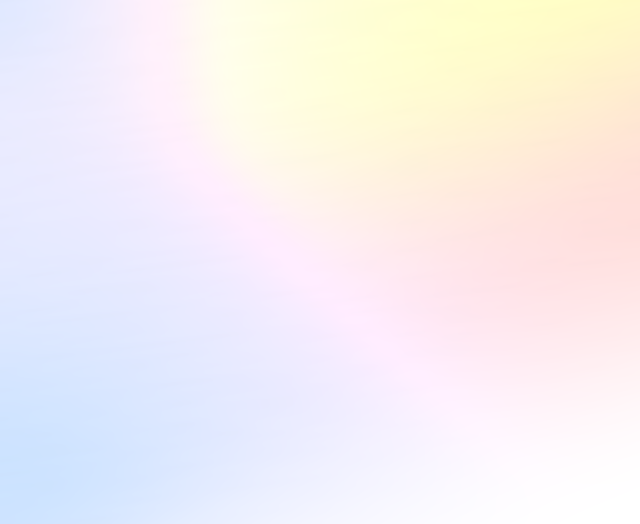
Write a Shadertoy shader that draws this background.

```glsl
// Soft pastel gradient: a pink ridge between cool blue and warm yellow-coral, fading to white.

// Sine-free hash and smooth value noise.
float hash(vec2 cell) {
    vec3 q = fract(cell.xyx * vec3(0.1031, 0.1030, 0.0973));
    q += dot(q, q.yzx + 33.33);
    return fract((q.x + q.y) * q.z);
}

float noise(vec2 p) {
    vec2 cell = floor(p);
    vec2 f = smoothstep(0.0, 1.0, fract(p));
    float near = mix(hash(cell), hash(cell + vec2(1, 0)), f.x);
    float far = mix(hash(cell + vec2(0, 1)), hash(cell + vec2(1, 1)), f.x);
    return mix(near, far, f.y);
}

// Horizontal position of the pink ridge: upright at the top, then leaning right.
float ridgeX(float depth) {
    float t = depth - 0.28;
    return 0.235 + 0.47 * (t + sqrt(t * t + 0.01));
}

// Soft elliptical glow, 1 at its centre.
float glow(vec2 p, vec2 center, vec2 radius) {
    vec2 q = (p - center) / radius;
    return exp(-dot(q, q));
}

// Rises from 0 toward 1 with distance, rounded off at the start.
float falloff(float dist, float width) {
    float d = max(dist, 0.0);
    return 1.0 - exp(-(sqrt(d * d + 0.0004) - 0.02) / width);
}

// Lavender with blue glows in the two left corners.
vec3 coolSide(vec2 p) {
    vec3 lavender = vec3(0.91, 0.92, 1.0);
    vec3 blue = vec3(0.80, 0.89, 1.0);
    float amount = glow(p, vec2(0.0, 0.92), vec2(0.34, 0.33))
                 + 0.4 * glow(p, vec2(0.0), vec2(0.14));
    return mix(lavender, blue, min(amount, 1.0));
}

// Yellow at the top, turning coral downward and to the right.
vec3 warmSide(vec2 p) {
    vec3 yellow = vec3(1.0, 1.0, 0.72);
    vec3 coral = vec3(1.0, 0.855, 0.825);
    return mix(yellow, coral, smoothstep(0.0, 0.54, p.y + 0.55 * (p.x - 0.75)));
}

void mainImage(out vec4 fragColor, in vec2 fragCoord) {
    // p.y is the depth below the top edge
    vec2 p = fragCoord / iResolution.xy;
    p.y = 1.0 - p.y;
    float side = p.x - ridgeX(p.y);

    // Pink ridge with a cream rim on its upper right
    vec3 color = mix(vec3(1.0, 0.943, 0.985), vec3(1.0, 0.928, 1.0), smoothstep(0.1, 0.5, p.y));
    float rim = smoothstep(0.0, 0.12, side) * (1.0 - smoothstep(0.1, 0.6, p.y));
    color = mix(color, vec3(1.0, 0.995, 0.97), rim);

    // Blend into the two sides
    color = mix(color, warmSide(p), falloff(side, 0.4));
    color = mix(color, coolSide(p), falloff(-side, mix(0.1, 0.16, p.y)));

    // White wash in the lower right
    float wash = smoothstep(0.38, 0.98, p.y + 0.6 * (p.x - 1.0));
    color = mix(color, vec3(1.0), wash);

    // Faint slanted streaks
    float streak = noise(vec2(p.x * 14.0, (p.y + 0.15 * p.x) * 75.0)) - 0.5;
    fragColor = vec4(color + 0.006 * streak * (1.0 - wash), 1.0);
}
```
